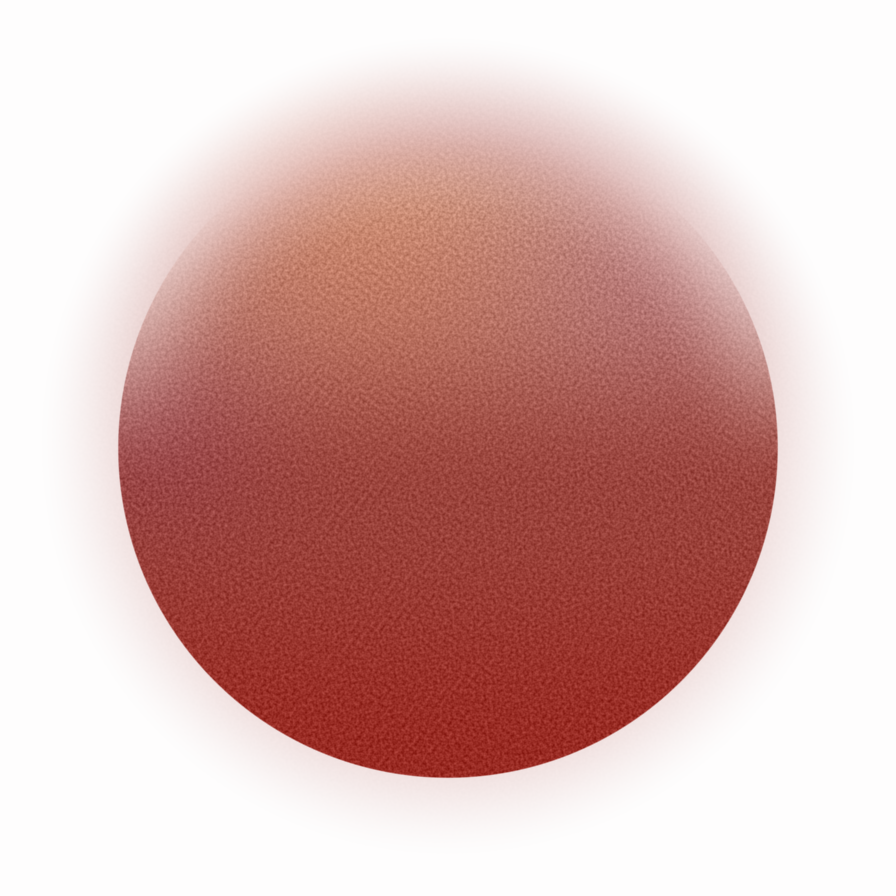
This background is drawn by a three.js fragment shader. Its source:

```glsl
varying vec2 vUv;

const vec2 CENTER = vec2(0.5, 0.5);
const float RADIUS = 0.368;
const float EDGE_SOFTNESS = 0.0012;
const float RIM_FADE_START = 0.255;
const float HALO_INNER = 0.29;
const float HALO_OUTER = 0.468;
const float HALO_LOW = 0.35;
const float HALO_HIGH = 0.68;
const float GRAIN_SCALE = 250.0;
const float GRAIN_DISC = 0.11;
const float GRAIN_HALO = 0.05;

const vec3 PAPER = vec3(0.996, 0.994, 0.994);
const vec3 HALO_ROSE = vec3(0.75, 0.47, 0.45);
const vec3 DEEP_RED = vec3(0.60, 0.165, 0.135);
const vec3 BRICK = vec3(0.605, 0.265, 0.235);
const vec3 CLAY = vec3(0.725, 0.47, 0.415);
const vec3 SAND = vec3(0.82, 0.64, 0.57);
const vec3 WARM_TINT = vec3(0.035, 0.01, -0.025);
const vec3 MAUVE_TINT = vec3(-0.01, 0.0, 0.05);

vec2 gradientAt(vec2 cell) {
  float h = fract(sin(dot(cell, vec2(127.1, 311.7))) * 43758.5);
  float angle = 6.28318 * h;
  return vec2(cos(angle), sin(angle));
}

float gradientNoise(vec2 p) {
  vec2 cell = floor(p);
  vec2 f = fract(p);
  vec2 u = f * f * f * (f * (f * 6.0 - 15.0) + 10.0);
  float a = dot(gradientAt(cell), f);
  float b = dot(gradientAt(cell + vec2(1.0, 0.0)), f - vec2(1.0, 0.0));
  float c = dot(gradientAt(cell + vec2(0.0, 1.0)), f - vec2(0.0, 1.0));
  float d = dot(gradientAt(cell + vec2(1.0, 1.0)), f - vec2(1.0, 1.0));
  return mix(mix(a, b, u.x), mix(c, d, u.x), u.y);
}

// Two rotated octaves of fine grain
float grain(vec2 uv) {
  mat2 turn = mat2(0.8, 0.6, -0.6, 0.8);
  vec2 p = turn * uv * GRAIN_SCALE;
  return gradientNoise(p) + 0.7 * gradientNoise(turn * p * 1.7 + 19.3);
}

float softSpot(vec2 uv, vec2 spot, float size) {
  vec2 d = (uv - spot) / size;
  return exp(-dot(d, d));
}

// Vertical ramp from deep red to sand, with warm and mauve patches
vec3 discColor(vec2 uv) {
  vec3 color = mix(DEEP_RED, BRICK, smoothstep(0.13, 0.47, uv.y));
  color = mix(color, CLAY, smoothstep(0.44, 0.70, uv.y));
  color = mix(color, SAND, smoothstep(0.66, 0.88, uv.y));
  color += WARM_TINT * softSpot(uv, vec2(0.41, 0.75), 0.17);
  color += MAUVE_TINT * softSpot(uv, vec2(0.75, 0.71), 0.16);
  color += MAUVE_TINT * 0.8 * softSpot(uv, vec2(0.18, 0.53), 0.13);
  return color;
}

void main() {
  vec2 p = vUv - CENTER;
  float r = length(p);
  float noise = grain(vUv);

  // Halo, denser towards the top
  float halo = 1.0 - smoothstep(HALO_INNER, HALO_OUTER, r);
  float rise = smoothstep(-0.2, 1.0, p.y / RADIUS);
  float haloAlpha = halo * mix(HALO_LOW, HALO_HIGH, rise);
  vec3 haloColor = HALO_ROSE + WARM_TINT * softSpot(vUv, vec2(0.32, 0.84), 0.16);
  vec3 color = mix(PAPER, haloColor, haloAlpha);
  color += noise * GRAIN_HALO * haloAlpha;

  // Disc, crisp below and dissolving at its upper rim
  float disc = 1.0 - smoothstep(-EDGE_SOFTNESS, EDGE_SOFTNESS, r - RADIUS);
  float dissolve = smoothstep(-0.15, 0.85, p.y / RADIUS);
  float rim = smoothstep(RIM_FADE_START, RADIUS, r);
  float discAlpha = disc * (1.0 - rim * dissolve);
  vec3 body = discColor(vUv) + noise * GRAIN_DISC;
  color = mix(color, body, discAlpha);

  gl_FragColor = vec4(clamp(color, 0.0, 1.0), 1.0);
}
```
